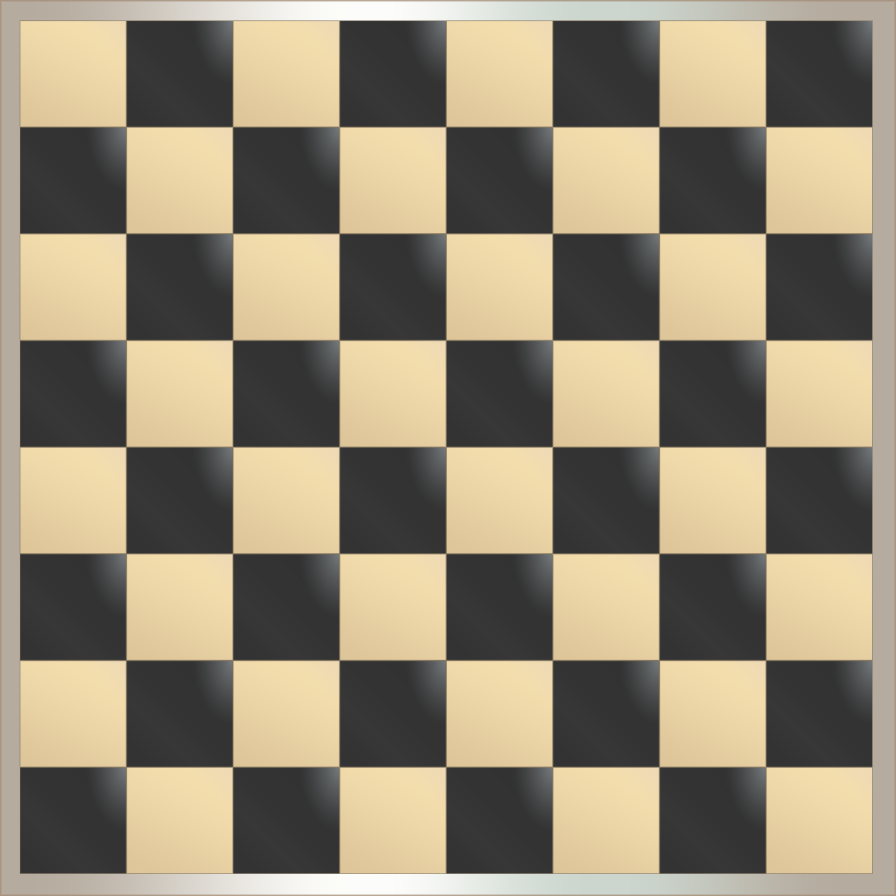
Write a three.js fragment shader that draws this pattern.

```glsl
// Draws an eight by eight checkerboard of glossy dark and cream squares in a brushed metal frame.
varying vec2 vUv;

const float CELLS = 8.0;
const vec2 BOARD_MIN = vec2(0.0221, 0.0247);
const vec2 BOARD_MAX = vec2(0.9740, 0.9772);
const float SEAM_HALF_WIDTH = 0.0008;
const float RIM_WIDTH = 0.0016;

const vec3 DARK = vec3(0.198, 0.198, 0.198);
const vec3 DARK_SHEEN = vec3(0.225, 0.225, 0.225);
const vec3 DARK_GLOW = vec3(0.46, 0.48, 0.49);
const vec3 CREAM = vec3(0.955, 0.870, 0.680);
const vec3 CREAM_SHADE = vec3(0.865, 0.770, 0.600);
const vec3 CREAM_GLOSS = vec3(0.935, 0.855, 0.705);
const vec3 SEAM = vec3(0.50, 0.44, 0.35);
const vec3 RIM = vec3(0.64, 0.55, 0.46);
const vec3 METAL = vec3(0.71, 0.67, 0.62);
const vec3 METAL_BRIGHT = vec3(0.99, 0.99, 0.98);
const vec3 METAL_COOL = vec3(0.80, 0.84, 0.81);

// Dark square: faint diagonal sheen and a glow in the upper right corner.
vec3 darkSquare(vec2 f) {
  float band = (f.x + f.y - 0.65) / 0.3;
  vec3 col = mix(DARK, DARK_SHEEN, 0.6 * exp(-band * band));
  vec2 d = (1.0 - f) / vec2(0.38, 0.62);
  float glow = pow(max(1.0 - length(d), 0.0), 1.3);
  return mix(col, DARK_GLOW, glow);
}

// Cream square: shaded toward the lower left, with a pale gloss corner.
vec3 creamSquare(vec2 f) {
  float lit = smoothstep(-0.1, 1.15, 0.45 * f.x + 0.85 * f.y);
  vec3 col = mix(CREAM_SHADE, CREAM, lit);
  return mix(col, CREAM_GLOSS, smoothstep(1.5, 1.95, f.x + f.y));
}

// Frame: reflections vary along the top and bottom, sides stay plain.
vec3 frameColor(float x) {
  vec3 col = mix(METAL, METAL_BRIGHT, smoothstep(0.02, 0.40, x));
  col = mix(col, METAL_COOL, smoothstep(0.42, 0.66, x));
  return mix(col, METAL, smoothstep(0.68, 0.95, x));
}

// Smooth sign that alternates from one cell to the next.
vec2 alternate(vec2 p, vec2 f, vec2 px) {
  vec2 parity = 1.0 - 2.0 * mod(floor(p), 2.0);
  return parity * clamp((0.5 - abs(f - 0.5)) * 2.0 / px, 0.0, 1.0);
}

void main() {
  float px = max(fwidth(vUv.x), 0.00001);
  vec2 cellSize = (BOARD_MAX - BOARD_MIN) / CELLS;
  vec2 p = (vUv - BOARD_MIN) / cellSize;
  vec2 f = fract(p);

  // Alternating squares
  vec2 side = alternate(p, f, px / cellSize);
  float cream = 0.5 - 0.5 * side.x * side.y;
  vec3 squares = mix(darkSquare(f), creamSquare(f), cream);

  // Thin seams between squares
  vec2 gap = (0.5 - abs(f - 0.5)) * cellSize;
  float seamDist = min(gap.x, gap.y) - SEAM_HALF_WIDTH;
  squares = mix(squares, SEAM, 0.6 * clamp(0.5 - seamDist / px, 0.0, 1.0));

  // Metal frame with a thin outer rim
  vec3 frame = frameColor(vUv.x);
  vec2 toEdge = min(vUv, 1.0 - vUv);
  float rimDist = min(toEdge.x, toEdge.y) - RIM_WIDTH;
  frame = mix(frame, RIM, 0.75 * clamp(0.5 - rimDist / px, 0.0, 1.0));

  // Board set into the frame
  vec2 inside = min(vUv - BOARD_MIN, BOARD_MAX - vUv);
  float board = clamp(0.5 + min(inside.x, inside.y) / px, 0.0, 1.0);
  gl_FragColor = vec4(mix(frame, squares, board), 1.0);
}
```
